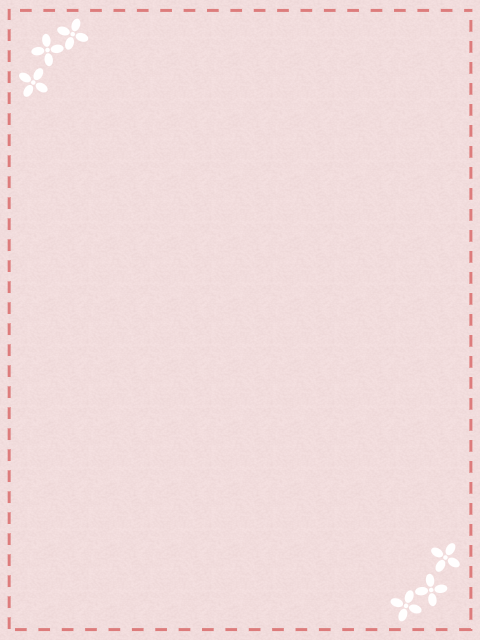
A WebGL 2 fragment shader for this background:

```glsl
#version 300 es
precision highp float;
// Pink mottled paper with a stitched red border and two sprays of white flowers.
// The paper is tiled cellular noise plus layered sines; stitches and petals are
// distance functions. Lengths are fractions of the canvas width.
uniform vec2 u_resolution;
out vec4 fragColor;

const vec3 PAPER = vec3(0.946, 0.863, 0.864);
const vec3 STITCH = vec3(0.865, 0.485, 0.485);
const vec3 PETAL = vec3(1.0, 0.995, 0.995);
const float TAU = 6.2831853;

vec2 hash2(vec2 cell) {
    vec3 h = fract(cell.xyx * vec3(0.1031, 0.1030, 0.0973));
    h += dot(h, h.yzx + 33.33);
    return fract((h.xx + h.yz) * h.zy);
}

// Distance to the nearest random point, repeating every `cells` cells
float cellular(vec2 p, vec2 cells) {
    vec2 cell = floor(p), f = p - cell;
    float nearest = 2.0;
    for (int y = -1; y <= 1; y++)
        for (int x = -1; x <= 1; x++) {
            vec2 o = vec2(x, y);
            nearest = min(nearest, length(o + hash2(mod(cell + o, cells)) - f));
        }
    return nearest;
}

// Brightness offset of the paper, in tiles of the given size
float paperGrain(vec2 p, float tile) {
    vec2 t = p / tile;
    vec2 warp = 0.04 * sin(TAU * (2.0 * t.yx + vec2(0.1, 0.4)));
    float fine = cellular(t * vec2(26.0, 32.0), vec2(26.0, 32.0));
    float fibre = cellular((t + warp) * vec2(9.0, 17.0), vec2(9.0, 17.0));
    float waves = sin(TAU * (t.x + 2.0 * t.y)) + sin(TAU * (3.0 * t.x - t.y) + 1.7);
    return 0.028 * (0.48 - fine) + 0.020 * (fibre - 0.48) + 0.0015 * waves;
}

// Dashed line along p.x, centred on p.y = 0
float dashes(vec2 p, float start, float period, float dashLength, float thickness) {
    float middle = start + 0.5 * dashLength;
    float along = abs(mod(p.x - middle + 0.5 * period, period) - 0.5 * period);
    return max(along - 0.5 * dashLength, abs(p.y) - 0.5 * thickness);
}

float ellipse(vec2 p, vec2 radii) {
    float k = length(p / radii);
    return k * (k - 1.0) / max(length(p / (radii * radii)), 0.001);
}

// Four petals around a small round centre
float flower(vec2 p, float turn) {
    float quarter = 0.25 * TAU;
    float a = mod(atan(p.y, p.x) - turn + 0.5 * quarter, quarter) - 0.5 * quarter;
    float r = length(p);
    vec2 folded = r * vec2(cos(a), sin(a));
    float petal = ellipse(folded - vec2(0.0203, 0.0), vec2(0.0135, 0.0087));
    return min(petal, r - 0.0047);
}

// Three flowers; each entry holds centre and turn
float spray(vec2 p) {
    vec3 blooms[3] = vec3[3](vec3(0.0694, 0.1719, -1.03),
                             vec3(0.0990, 0.1042, -0.12),
                             vec3(0.1515, 0.0712, -1.24));
    float d = 1.0;
    for (int i = 0; i < 3; i++) d = min(d, flower(p - blooms[i].xy, blooms[i].z));
    return d;
}

// Stitched frame, p measured from the top left corner
float stitches(vec2 p, float height) {
    const float dashLength = 0.0243, thickness = 0.0062;
    const float stepX = 0.0487, stepY = 0.04375;
    vec2 low = vec2(0.0191, 0.0217), high = vec2(0.981, height - 0.0217);
    float top = dashes(vec2(p.x, p.y - low.y), 0.0417, stepX, dashLength, thickness);
    float bottom = dashes(vec2(p.x, p.y - high.y), 0.0313, stepX, dashLength, thickness);
    float left = dashes(vec2(p.y, p.x - low.x), 0.0174, stepY, dashLength, thickness);
    float right = dashes(vec2(p.y, p.x - high.x), 0.0417, stepY, dashLength, thickness);
    vec2 outside = max(low - p, p - high) - 0.5 * thickness;
    return max(min(min(top, bottom), min(left, right)), max(outside.x, outside.y));
}

float coverage(float d, float pixel) {
    return clamp(0.5 - d / pixel, 0.0, 1.0);
}

void main() {
    float pixel = 1.0 / u_resolution.x;
    float height = u_resolution.y * pixel;
    vec2 p = vec2(gl_FragCoord.x, u_resolution.y - gl_FragCoord.y) * pixel;

    vec3 color = PAPER + paperGrain(p, 0.128) * vec3(0.8, 1.0, 1.0);
    color = mix(color, STITCH, coverage(stitches(p, height), pixel));

    // The lower right spray is the upper left one turned half way round
    vec2 corner = p.x + p.y / height > 1.0 ? vec2(0.9974, height) - p : p;
    color = mix(color, PETAL, coverage(spray(corner), pixel));

    fragColor = vec4(color, 1.0);
}
```
